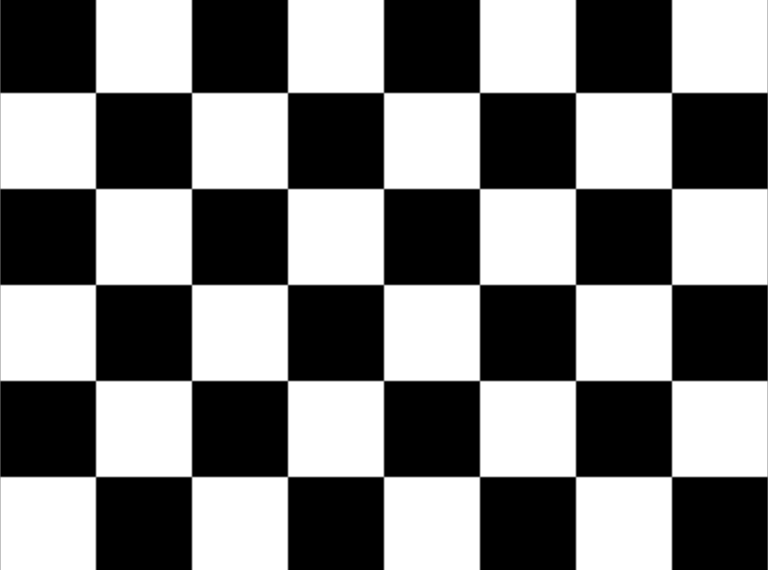
Write a Shadertoy shader that draws this pattern.

```glsl
// Black and white checkerboard, eight square cells across and centred vertically.
// Each axis gives a softened square wave from a triangle-wave distance to the
// nearest cell edge; the product of the two waves selects the cell colour.

const float CELLS_ACROSS = 8.0;
const float EDGE_SOFTNESS = 0.0145; // half-width of the grey seam, in cells
const vec3 BLACK = vec3(0.0);
const vec3 WHITE = vec3(1.0);

// Signed distance to the nearest edge: positive in even cells, negative in odd
vec2 cellEdgeDistance(vec2 p) {
    return abs(mod(p - 0.5, 2.0) - 1.0) - 0.5;
}

// Checker coverage: 0 where the cell parities agree, 1 where they differ
float checker(vec2 p, float softness) {
    vec2 wave = 2.0 * smoothstep(-softness, softness, cellEdgeDistance(p)) - 1.0;
    return 0.5 - 0.5 * wave.x * wave.y;
}

void mainImage(out vec4 fragColor, in vec2 fragCoord) {
    // Cell units: x starts at the left side, y at the vertical centre
    float cellsPerPixel = CELLS_ACROSS / iResolution.x;
    vec2 p = (fragCoord - vec2(0.0, 0.5 * iResolution.y)) * cellsPerPixel;

    // Keep the seam at least wide enough to antialias on small canvases
    float softness = max(EDGE_SOFTNESS, 0.75 * cellsPerPixel);
    fragColor = vec4(mix(BLACK, WHITE, checker(p, softness)), 1.0);
}
```
